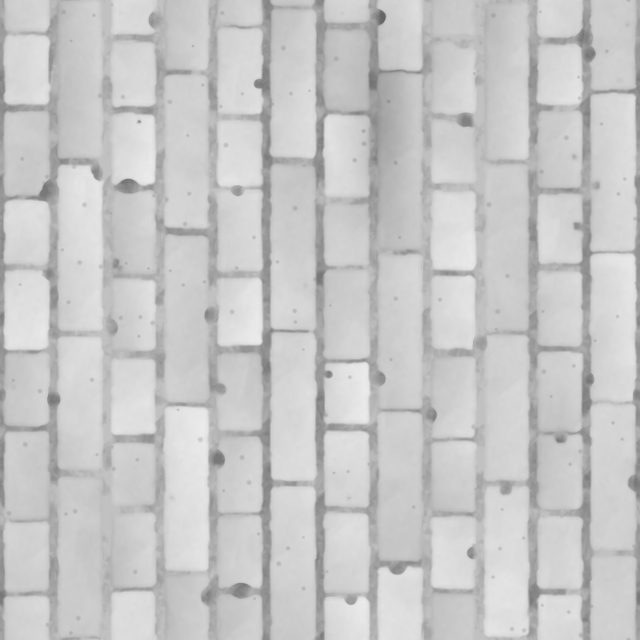
Write a three.js fragment shader that draws this texture.

```glsl
// Pale grey paving: columns of short blocks alternating with columns of long blocks, worn mortar between.
varying vec2 vUv;

const float TAU = 6.2831853;
const float COLUMNS = 12.0;
const float SHORT_ROWS = 8.0;
const float LONG_ROWS = 4.0;
const float SHORT_OFFSET = 0.58;    // joint phase of the short columns, in rows
const float JOINT_JITTER = 0.18;    // in rows
// Lengths below are in column widths.
const float HALF_WIDTH = 0.42;
const float CORNER = 0.10;
const float SOFTNESS = 0.032;
const float WOBBLE = 0.035;
const float THIN_JOINT = 0.022;     // half heights of the cross joints
const float WIDE_JOINT = 0.072;
const float CHIP_DEPTH = 0.16;
const vec2 STAIN_CENTRE = vec2(7.1, 10.2);
const vec2 STAIN_SIZE = vec2(0.55, 2.2);
const float STAIN_DEPTH = 0.13;

const vec3 BLOCK_DARK = vec3(0.785);
const vec3 BLOCK_LIGHT = vec3(0.875);
const vec3 MORTAR_LIGHT = vec3(0.755);
const vec3 MORTAR_DARK = vec3(0.47);
const vec3 DIRT = vec3(0.48);

float hash(vec2 p) {
  return fract(sin(dot(p, vec2(127.1, 311.7)) + 4.7) * 43758.55);
}

// Layered sines with whole frequencies, so the result tiles.
float waves(vec2 uv, float freq) {
  float sum = 0.0;
  for (int i = 0; i < 6; i++) {
    float a = float(i) * 2.4;
    vec2 k = floor(freq * (0.6 + 0.2 * float(i)) * vec2(cos(a), sin(a)) + 0.5);
    sum += sin(TAU * dot(k, uv) + a * a + 1.3 * sum);
  }
  return sum / 6.0;
}

// Cellular spots: only the given share of the cells holds one.
float spots(vec2 uv, float cells, float share, float radius) {
  vec2 p = uv * cells;
  float spot = 0.0;
  for (int j = -1; j <= 1; j++) {
    for (int i = -1; i <= 1; i++) {
      vec2 cell = floor(p) + vec2(float(i), float(j));
      vec2 id = mod(cell, cells) + cells;
      vec2 centre = cell + vec2(hash(id), hash(id + 17.3));
      float size = radius * (0.5 + 0.5 * hash(id + 5.9));
      float present = step(hash(id + 31.1), share);
      spot = max(spot, present * (1.0 - smoothstep(0.2 * size, size, length(p - centre))));
    }
  }
  return spot;
}

float jointHash(float col, float n, float rows) {
  return hash(vec2(col + 3.0, mod(n, rows) + 40.0));
}

float jointAt(float col, float n, float rows) {
  return n + JOINT_JITTER * (jointHash(col, n, rows) - 0.5);
}

float jointGap(float col, float n, float rows) {
  return mix(THIN_JOINT, WIDE_JOINT, jointHash(col + 50.0, n, rows));
}

float roundedBox(vec2 p, vec2 halfSize, float radius) {
  vec2 q = abs(p) - halfSize + radius;
  return length(max(q, 0.0)) + min(max(q.x, q.y), 0.0) - radius;
}

void main() {
  vec2 uv = vUv;
  vec2 p = uv * COLUMNS;
  p += WOBBLE * vec2(waves(uv, 16.0), waves(uv.yx, 13.0));

  // Column layout: every other column is long, shifted by half a block in turn.
  float col = mod(floor(p.x), COLUMNS);
  float isLong = mod(col, 2.0);
  float rows = mix(SHORT_ROWS, LONG_ROWS, isLong);
  float offset = mix(SHORT_OFFSET, 0.5 * step(2.0, mod(col, 4.0)), isLong);
  float rowHeight = COLUMNS / rows;
  float y = p.y / rowHeight - offset;

  // Block between two jittered joints.
  float n = floor(y);
  n -= step(y, jointAt(col, n, rows));
  n += step(jointAt(col, n + 1.0, rows), y);
  float low = jointAt(col, n, rows) * rowHeight + jointGap(col, n, rows);
  float high = jointAt(col, n + 1.0, rows) * rowHeight - jointGap(col, n + 1.0, rows);
  vec2 halfSize = vec2(HALF_WIDTH, 0.5 * (high - low));
  vec2 local = vec2(fract(p.x) - 0.5, y * rowHeight - 0.5 * (low + high));
  float chip = spots(uv, 14.0, 0.3, 0.3);
  float dist = roundedBox(local, halfSize, CORNER) + CHIP_DEPTH * chip;
  float face = 1.0 - smoothstep(-SOFTNESS, SOFTNESS, dist);

  // Block faces: own tone, tilted shading and soft blotches.
  vec2 id = vec2(col + 7.0, mod(n, rows) + 90.0);
  vec3 block = mix(BLOCK_DARK, BLOCK_LIGHT, hash(id));
  vec2 tilt = vec2(hash(id + 11.0) - 0.25, hash(id + 23.0) - 0.5);
  block += 0.065 * dot(tilt, local / halfSize);
  block += 0.025 * waves(uv, 7.0) + 0.012 * waves(uv, 31.0);
  block -= 0.035 * smoothstep(-0.10, 0.0, dist);
  block = mix(block, DIRT, 0.3 * spots(uv, 36.0, 0.12, 0.22));

  // Mortar: darker in broad bands, cross joints each with their own tone.
  float band = 0.34 + 0.24 * cos(TAU * (p.x - 5.5) / 6.0);
  float nearJoint = n + step(0.0, local.y);
  float cross = 0.65 * jointHash(col + 80.0, nearJoint, rows);
  float inColumn = 1.0 - smoothstep(HALF_WIDTH - 0.08, HALF_WIDTH, abs(local.x));
  float grime = mix(band, cross, 0.7 * inColumn) + 0.5 * waves(uv, 9.0) + 0.2 * waves(uv, 37.0);
  grime += 0.4 * chip;
  vec3 mortar = mix(MORTAR_LIGHT, MORTAR_DARK, clamp(grime, 0.0, 1.0));

  // Broad stain over one long column.
  vec3 color = mix(mortar, block, face);
  vec2 stain = (p - STAIN_CENTRE) / STAIN_SIZE;
  color -= STAIN_DEPTH * exp(-dot(stain, stain));
  gl_FragColor = vec4(clamp(color, 0.0, 1.0), 1.0);
}
```
